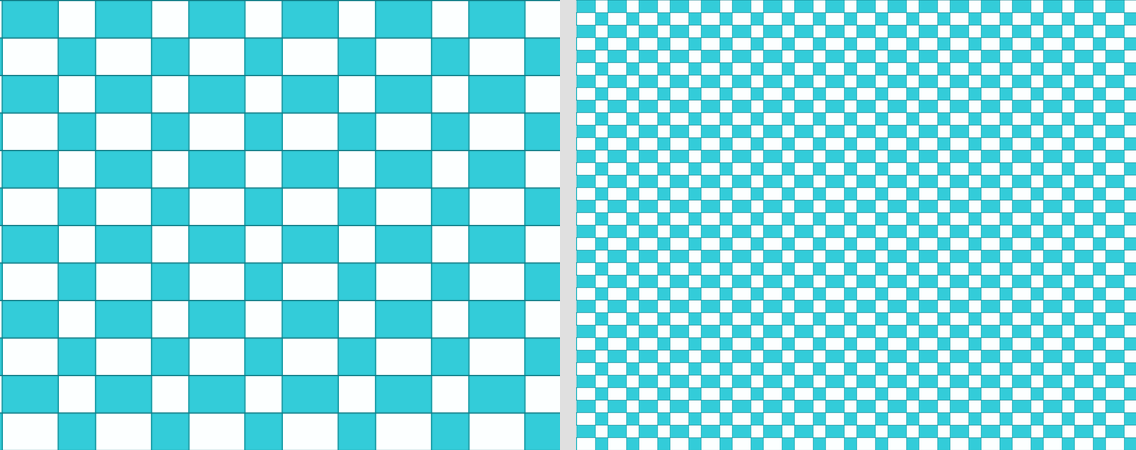
Left, the tile; right, the same tile 3 across and 3 down.
A WebGL 1 fragment shader for this pattern:

```glsl
precision highp float;

uniform vec2 u_resolution;

const vec2 REPEATS = vec2(6.0, 6.0);
const vec2 BAND_CENTER = vec2(0.324, 0.743);   // in units of one repeat
const vec2 BAND_HALF_SIZE = vec2(0.30, 0.25);
const vec2 LINE_WIDTH = vec2(0.0031, 0.0028);  // in units of canvas height

const vec3 WHITE = vec3(0.99, 1.0, 1.0);
const vec3 TURQUOISE = vec3(0.20, 0.80, 0.85);
const vec3 UPRIGHT_LINE = vec3(0.09, 0.61, 0.65);
const vec3 LEVEL_LINE = vec3(0.06, 0.49, 0.53);

// Signed distance to periodic bands on each axis, positive inside
vec2 bandDistance(vec2 cell, vec2 center, vec2 halfSize) {
  return halfSize - abs(fract(cell - center + 0.5) - 0.5);
}

// Share of a pixel covered by the positive side of a distance
vec2 coverage(vec2 distance, float pixel) {
  return clamp(distance / pixel + 0.5, 0.0, 1.0);
}

// One where both bands or neither band is present
float checker(vec2 band) {
  return mix(1.0 - band.y, band.y, band.x);
}

void main() {
  vec2 uv = gl_FragCoord.xy / u_resolution;
  float pixel = 1.0 / u_resolution.y;
  vec2 repeatSize = vec2(u_resolution.x / u_resolution.y, 1.0) / REPEATS;

  // Alternating wide and narrow blocks
  vec2 edge = bandDistance(uv * REPEATS, BAND_CENTER, BAND_HALF_SIZE) * repeatSize;
  vec3 color = mix(WHITE, TURQUOISE, checker(coverage(edge, pixel)));

  // Thin outlines, with the darker level lines on top
  vec2 line = coverage(0.5 * LINE_WIDTH - abs(edge), pixel);
  color = mix(color, UPRIGHT_LINE, line.x);
  color = mix(color, LEVEL_LINE, line.y);

  gl_FragColor = vec4(color, 1.0);
}
```
